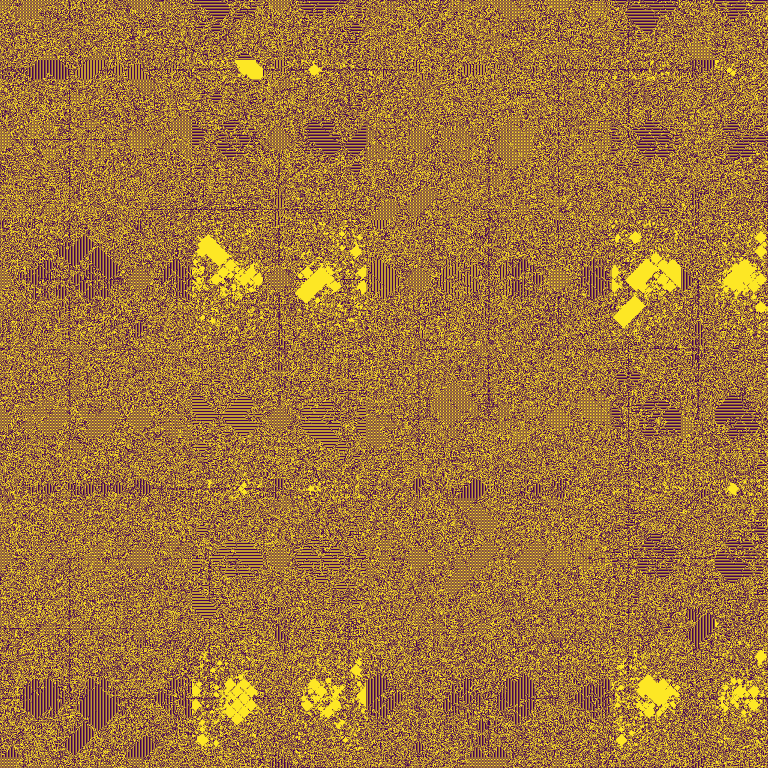
Reproduce this pattern procedurally as a three.js fragment shader.

```glsl
// A two-colour field of very fine cells: noise broken by calm patches of 45-degree tiles.
// Calm tiles compare squared residues mod 3, giving solid, striped or dotted areas;
// which of these appears depends on a super-period of three lattice units.
varying vec2 vUv;

const vec3 YELLOW = vec3(0.993, 0.906, 0.144);
const vec3 PURPLE = vec3(0.267, 0.005, 0.329);
const float CELLS = 1536.0;        // cells across the canvas
const float UNITS = 5.5;           // lattice units across the canvas
const float SUPER_PERIOD = 3.0;    // units between solid patches
const float SUPER_CENTER = 2.0;    // unit on which a solid pair is centred
const float NOISE_FILL = 0.5;      // yellow share of the noise
const float DIAMOND_RADIUS = 0.098;
const float DIAMOND_CHANCE = 0.85;
const float TILE = 0.1;            // side of a tile along the diagonals
const float TILE_MARGIN = 0.05;    // noisy gap at tile edges, in tile sides
const float DOTTED_CALM = 0.6;     // weakening of patches that are only dotted
const float AXIS_CHANCE = 0.45;    // share of half-unit axes drawn dark
const float AXIS_FILL = 0.25;      // yellow share on a dark axis
const int SAMPLES = 3;             // samples per pixel, each way

float hash(vec2 p) {
  vec3 h = fract(p.xyx * 0.1031);
  h += dot(h, h.yzx + 33.33);
  return fract((h.x + h.y) * h.z);
}

float blob(vec2 p, vec2 center, vec2 radius) {
  return 1.0 - smoothstep(0.6, 1.0, length((p - center) / radius));
}

// Distance from the nearest centre of the super-period
vec2 superDistance(vec2 q) {
  vec2 shifted = q - SUPER_CENTER + 0.5 * SUPER_PERIOD;
  return abs(mod(shifted, SUPER_PERIOD) - 0.5 * SUPER_PERIOD);
}

// How strongly order shows through the noise, folded about each unit centre
float calmness(vec2 q) {
  vec2 f = abs(q - floor(q + 0.5));
  vec2 s = superDistance(q);
  float w = blob(f, vec2(0.3, 0.0), vec2(0.19, 0.17));
  if (s.x > 0.62 && s.y > 0.65) w *= DOTTED_CALM;
  w = max(w, 0.45 * blob(f, vec2(0.25, 0.5), vec2(0.06)));
  w = max(w, 0.35 * blob(f, vec2(0.45, 0.25), vec2(0.05, 0.12)));
  w = max(w, 0.7 * blob(f, vec2(0.0, 0.45), vec2(0.06, 0.13)));
  float band = blob(vec2(s.x, f.y), vec2(1.5, 0.5), vec2(0.45, 0.05));
  return max(w, 0.65 * band);
}

// One layer of randomly chosen calm rectangles, turned by 45 degrees
bool calmTile(vec2 q, vec2 size, float chance, float base, float seed) {
  vec2 ab = vec2(q.x + q.y, q.x - q.y) / size;
  vec2 id = floor(ab);
  vec2 edge = 0.5 - abs(ab - id - 0.5);
  float pick = hash(id + seed);
  if (pick > chance + base || min(edge.x, edge.y) < TILE_MARGIN) return false;
  vec2 c = (id + 0.5) * size;
  return pick < base + chance * calmness(0.5 * vec2(c.x + c.y, c.x - c.y));
}

// Calm squares, long bars in both directions, chips and crumbs
bool isCalm(vec2 q) {
  return calmTile(q, vec2(TILE), 0.42, 0.0, 3.0)
    || calmTile(q, vec2(3.5, 1.75) * TILE, 0.16, 0.0, 41.0)
    || calmTile(q, vec2(1.75, 3.5) * TILE, 0.16, 0.0, 73.0)
    || calmTile(q, vec2(0.5 * TILE), 0.25, 0.0, 97.0)
    || calmTile(q, vec2(0.22 * TILE), 0.3, 0.05, 151.0);
}

// 1 for a yellow cell, 0 for a purple one
float cellValue(vec2 cell) {
  vec2 q = (cell + 0.5) / CELLS * UNITS;
  q.y = UNITS - q.y;
  vec2 unit = floor(q + 0.5);
  vec2 f = abs(q - unit);

  // Dotted diamonds on the unit lattice
  bool diamond = f.x + f.y < DIAMOND_RADIUS && hash(unit + 5.0) < DIAMOND_CHANCE
    && max(unit.x, unit.y) < 4.5;

  if (diamond || isCalm(q)) {
    // Zones where a residue is held at zero: both give solid, one gives stripes
    vec2 s = superDistance(q);
    vec2 held = mod(cell, 3.0);
    bool quietX = s.x > 0.12 && s.x < 0.62;
    bool quietY = s.y < (s.x < 0.15 ? 0.65 : 0.42) || s.y > 1.43;
    if (quietX && !diamond) held.x = 0.0;
    if (quietY && !diamond) held.y = 0.0;
    vec2 squares = mod(held * held, 3.0);
    return 1.0 - step(0.5, abs(squares.x - squares.y));
  }

  // Thin dark mirror axes through the noise
  vec2 axis = floor(q * 2.0 + 0.5);
  vec2 gap = abs(q - 0.5 * axis) * CELLS / UNITS;
  bool darkX = gap.x < 1.2 && hash(vec2(axis.x, floor(q.y) + 9.0)) < AXIS_CHANCE;
  bool darkY = gap.y < 1.2 && hash(vec2(floor(q.x) + 23.0, axis.y)) < AXIS_CHANCE;
  return step(hash(cell + 17.0), darkX || darkY ? AXIS_FILL : NOISE_FILL);
}

void main() {
  // Average a grid of cells over the area of the pixel
  vec2 pixel = fwidth(vUv);
  float value = 0.0;
  for (int j = 0; j < SAMPLES; j++) {
    for (int i = 0; i < SAMPLES; i++) {
      vec2 offset = (vec2(float(i), float(j)) + 0.5) / float(SAMPLES) - 0.5;
      value += cellValue(floor((vUv + offset * pixel) * CELLS));
    }
  }
  value /= float(SAMPLES * SAMPLES);
  gl_FragColor = vec4(mix(PURPLE, YELLOW, value), 1.0);
}
```
